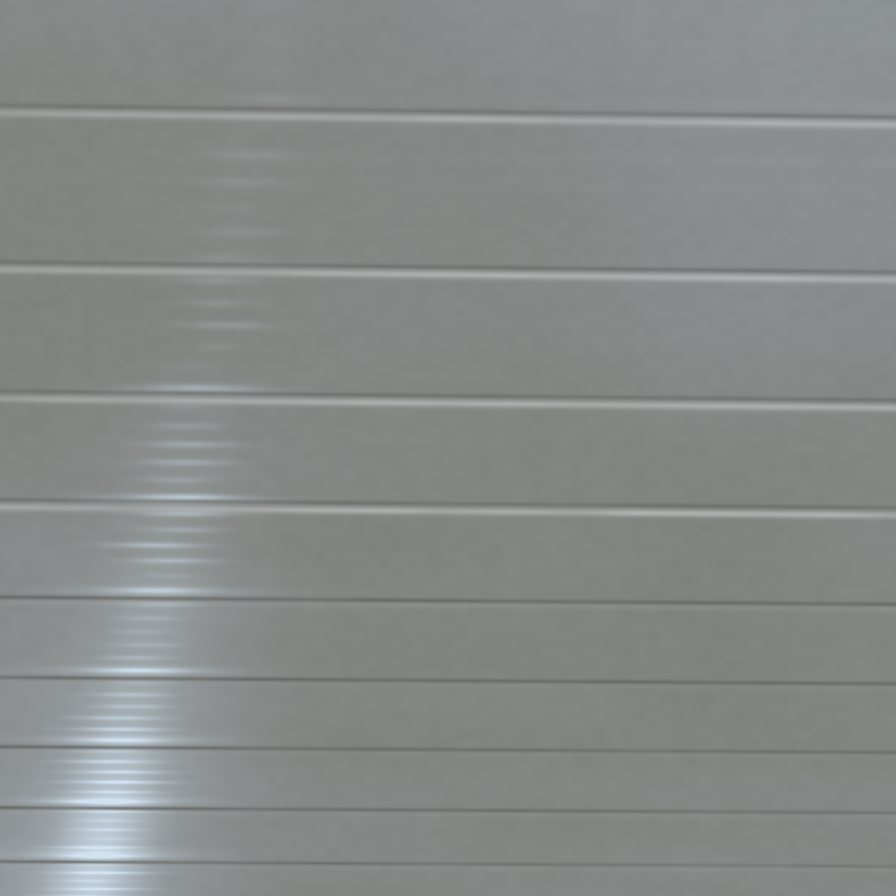
Reproduce this texture procedurally as a WebGL 2 fragment shader.

```glsl
#version 300 es
precision highp float;
// Ribbed grey metal slats receding downward, with seams and a streaky glare at lower left.

#define FIRST_SEAM 0.1222   // distance of the first seam from the top
#define SLAT_SIZE 0.1931    // slat height at the first seam
#define SHRINK 0.1056       // perspective shrink per slat
#define TILT_TOP 0.0145     // seam drop from left to right
#define TILT_BOTTOM 0.005
#define RIBS 6.0            // fine ribs per slat
#define LIT_SEAMS 3.6       // seams above this index have a bright lip
#define SHADOW_WIDTH 0.0025
#define LIP_WIDTH 0.0038
#define GLARE_WIDTH 0.042
#define GRAIN 0.014

uniform vec2 u_resolution;
out vec4 outColor;

const vec3 WARM_GREY = vec3(0.500, 0.505, 0.490);
const vec3 COOL_GREY = vec3(0.555, 0.575, 0.585);
const vec3 SHADOW = vec3(0.38, 0.39, 0.38);
const vec3 LIP = vec3(0.70, 0.71, 0.71);
const vec3 GLARE = vec3(0.82, 0.89, 0.95);

float hash(vec2 p) {
  return fract(sin(dot(p, vec2(127.1, 311.7))) * 43758.5453);
}

float noise(vec2 p) {
  vec2 i = floor(p), f = fract(p);
  f = f * f * (3.0 - 2.0 * f);
  return mix(mix(hash(i), hash(i + vec2(1, 0)), f.x),
             mix(hash(i + vec2(0, 1)), hash(i + vec2(1, 1)), f.x), f.y);
}

// Bell curve, never narrower than about a pixel
float bell(float d, float width) {
  float w = max(width, 0.6 / u_resolution.y);
  return exp(-d * d / (w * w));
}

// Slat coordinate: whole numbers fall on the seams
float slatCoord(float x, float down) {
  float d = down - x * mix(TILT_TOP, TILT_BOTTOM, down) - FIRST_SEAM;
  return d / (SLAT_SIZE - SHRINK * d);
}

void main() {
  vec2 uv = gl_FragCoord.xy / u_resolution;
  float x = uv.x, down = 1.0 - uv.y;
  float slat = slatCoord(x, down);
  float seam = floor(slat + 0.5);
  float perspective = 1.0 + SHRINK * slat;
  float seamDist = (slat - seam) * SLAT_SIZE / (perspective * perspective);

  // Painted metal: cool towards the upper right and the lower left, warm between
  float cool = 0.20 + 0.58 * smoothstep(0.25, 1.0, x) * smoothstep(0.75, 0.0, down);
  cool += 0.18 * smoothstep(0.3, 0.0, down);
  cool += 0.50 * smoothstep(0.42, 0.0, x) * smoothstep(0.35, 0.9, down);
  cool += 0.10 * smoothstep(0.75, 1.0, down);
  cool += 0.28 * (noise(vec2(x * 5.0, slat * 1.5)) - 0.5);
  vec3 color = mix(WARM_GREY, COOL_GREY, clamp(cool, 0.0, 1.1));
  color += GRAIN * (noise(uv * vec2(70.0, 100.0)) - 0.5);

  // Fine ribs, faintly visible near the top right
  float ribCoord = slat * RIBS;
  float ribId = floor(ribCoord);
  float ribPhase = fract(ribCoord) - 0.5;
  float ribVary = hash(vec2(ribId, 3.0));
  float ribCrest = exp(-ribPhase * ribPhase * 28.0);
  color += 0.022 * ribCrest * ribVary * smoothstep(0.4, 0.0, down) * (0.3 + 0.7 * x);

  // Glare: short streaks on the ribs, merging into a soft patch lower down
  float glareX = 0.317 - 0.217 * down;
  float offset = x - glareX;
  float streakX = offset + 0.03 * (hash(vec2(ribId, 8.0)) - 0.5);
  float streak = bell(streakX, GLARE_WIDTH * (0.7 + 0.6 * ribVary)) * ribCrest;
  streak *= (0.2 + 0.8 * ribVary) * (0.10 + 0.38 * smoothstep(0.1, 0.75, down));
  float patchLight = bell(offset, GLARE_WIDTH * 1.15);
  patchLight *= 0.015 + 0.13 * smoothstep(0.4, 0.75, down) + 0.38 * smoothstep(0.72, 0.96, down);
  float halo = 0.20 * bell(offset, GLARE_WIDTH * 2.7) * smoothstep(0.35, 1.0, down);
  float edgeSheen = 0.28 * bell(seamDist + 0.007, 0.005) * bell(offset, GLARE_WIDTH * 2.2);
  edgeSheen *= smoothstep(0.15, 0.6, down);
  color = mix(color, GLARE, clamp(streak + patchLight + halo + edgeSheen, 0.0, 1.0));

  // Seams: a dark gap over a bright lip, the lip vanishing on the lower slats
  float lit = 1.0 - smoothstep(LIT_SEAMS - 0.4, LIT_SEAMS + 0.6, seam);
  float wear = 0.75 + 0.4 * noise(vec2(x * 14.0, seam * 7.3));
  float size = mix(1.15, 0.85, clamp(seam / 8.0, 0.0, 1.0));
  float gapFade = mix(1.0, 1.0 - 0.5 * x, smoothstep(4.0, 8.0, seam));
  float gap = bell(seamDist + 0.0045 * lit - 0.002 * (1.0 - lit), SHADOW_WIDTH * size);
  gap *= wear * gapFade * mix(0.75, 0.5, lit);
  float lip = bell(seamDist - mix(0.0065, 0.004, lit), LIP_WIDTH * size);
  lip *= wear * mix(0.08, 0.82, lit) * (0.8 + 0.2 * smoothstep(0.0, 0.6, x));
  color = mix(color, SHADOW, clamp(gap, 0.0, 1.0));
  color = mix(color, LIP, clamp(lip, 0.0, 1.0));

  outColor = vec4(color, 1.0);
}
```
